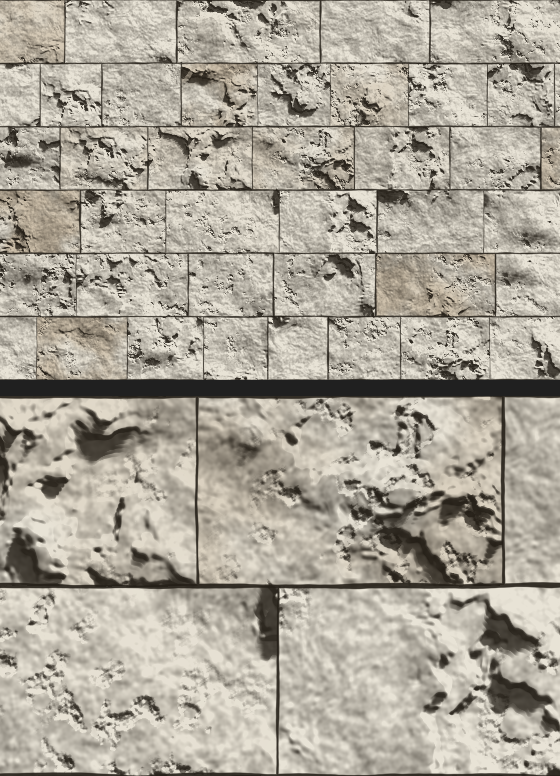
Top, the full canvas; bottom, a detail of the centre.
This texture is drawn by a Shadertoy shader. Its source:

```glsl
const float ROWS = 6.0;
const float BLOCKS_PER_ROW[6] = float[6](7.5, 5.4, 5.7, 6.2, 7.3, 4.4);
const float ROW_OFFSET[6] = float[6](0.53, 0.81, 0.79, 0.83, 0.41, 0.34);
const vec3 SHADOW_COLOR = vec3(0.14, 0.12, 0.09);
const vec3 STONE_COLOR = vec3(0.88, 0.86, 0.81);
const vec3 STAIN_TINT = vec3(0.89, 0.85, 0.80);
const vec2 LIGHT_DIR = vec2(0.45, 0.89);
const float LIGHT_SLOPE = 0.65;
const mat2 TURN = mat2(0.8, 0.6, -0.6, 0.8);

float hash(vec2 p) {
    return fract(sin(dot(p, vec2(127.1, 311.7))) * 43758.5453);
}

float noise(vec2 p) {
    vec2 i = floor(p);
    vec2 f = fract(p);
    f = f * f * (3.0 - 2.0 * f);
    float low = mix(hash(i), hash(i + vec2(1, 0)), f.x);
    float high = mix(hash(i + vec2(0, 1)), hash(i + vec2(1, 1)), f.x);
    return mix(low, high, f.y);
}

float fbm(vec2 p) {
    float sum = 0.0;
    float amplitude = 0.49;
    for (int i = 0; i < 5; i++) {
        p = 2.0 * TURN * p + 3.7;
        sum += amplitude * noise(p);
        amplitude *= 0.53;
    }
    return sum;
}

// Split face: rolling relief, broken ledges and rough pits
float stoneHeight(vec2 p, vec2 seed) {
    vec2 q = p + seed;
    vec2 warped = q + 0.09 * vec2(noise(q * 4.3), noise(q * 4.3 + 17.0));
    float relief = fbm(warped * 0.95);
    float ledgeMask = smoothstep(0.4, 0.8, noise(q * 1.5 + 31.0));
    float ledge = smoothstep(0.38, 0.44, relief) + smoothstep(0.53, 0.6, relief);
    float porosity = smoothstep(0.3, 0.75, noise(q * 1.3 + 53.0));
    float pits = smoothstep(0.55, 0.75, fbm(q * 4.2 + 11.0)) * porosity;
    return 0.25 * relief + 0.085 * ledge * ledgeMask - 0.05 * pits;
}

// March toward the light to find how far the point is covered
float castShadow(vec2 p, vec2 seed, float height) {
    float shadow = 0.0;
    for (int i = 1; i <= 7; i++) {
        float t = 0.026 * float(i);
        float cover = stoneHeight(p + LIGHT_DIR * t, seed) - height - t * LIGHT_SLOPE;
        shadow = max(shadow, smoothstep(-0.003, 0.035, cover));
    }
    return shadow;
}

// Position of an upright joint, in average block widths
float jointAt(float index, float row) {
    return index + 0.5 + 0.4 * (hash(vec2(index, row) + 4.3) - 0.5);
}

// Some upright joints are tight and barely visible
float jointWidth(float index, float row) {
    return mix(0.003, 0.014, hash(vec2(index, row) + 9.1));
}

float jointLine(float dist, float width, float blur) {
    return 1.0 - smoothstep(width - blur, width + blur, dist);
}

void mainImage(out vec4 fragColor, in vec2 fragCoord) {
    // One unit is one course of stone
    vec2 p = fragCoord / iResolution.y * ROWS;
    float wallWidth = ROWS * iResolution.x / iResolution.y;
    float blur = 0.8 * ROWS / iResolution.y;

    // Find the course and the block within it
    vec2 wobble = 0.025 * (vec2(fbm(p * 1.5), fbm(p * 1.5 + 40.0)) - 0.5);
    vec2 wall = p + wobble;
    float row = clamp(floor(wall.y), 0.0, ROWS - 1.0);
    float count = BLOCKS_PER_ROW[int(row)];
    float u = wall.x / wallWidth * count - ROW_OFFSET[int(row)] + 0.5;
    float block = floor(u) + step(jointAt(floor(u), row), u);
    float unitWidth = wallWidth / count;
    float left = (u - jointAt(block - 1.0, row)) * unitWidth;
    float right = (jointAt(block, row) - u) * unitWidth;
    vec2 id = vec2(block, row);
    vec2 seed = 20.0 * vec2(hash(id), hash(id + 7.7));

    // Sunlit relief with fine grain
    float height = stoneHeight(p, seed);
    float slope = (height - stoneHeight(p + LIGHT_DIR * 0.016, seed)) / 0.016;
    vec2 grainPoint = TURN * p;
    float grain = noise(grainPoint * 27.0) + noise(grainPoint * 51.0 + 5.0) - 1.0;
    float tone = 0.83 + 0.08 * (hash(id + 2.9) - 0.5);
    tone += 0.48 * clamp(slope, -1.3, 0.4) + 0.16 * grain;
    tone *= 1.0 - 0.75 * castShadow(p, seed, height);

    // Brown weathering differs from block to block
    float stain = smoothstep(0.5, 1.0, hash(id + 12.4));
    stain *= smoothstep(0.25, 0.65, fbm(p * 0.9 + seed));
    vec3 color = mix(SHADOW_COLOR, STONE_COLOR, clamp(tone, 0.0, 1.04));
    color *= mix(vec3(1.0), STAIN_TINT, stain);

    // Narrow dark joints of uneven width
    float rough = 0.6 + 0.8 * noise(p * 6.0);
    float bed = min(fract(wall.y), 1.0 - fract(wall.y));
    float joint = jointLine(bed, 0.011 * rough, blur);
    joint = max(joint, jointLine(left, jointWidth(block - 1.0, row) * rough, blur));
    joint = max(joint, jointLine(right, jointWidth(block, row) * rough, blur));
    color = mix(color, SHADOW_COLOR, 0.9 * joint);

    fragColor = vec4(color, 1.0);
}
```
